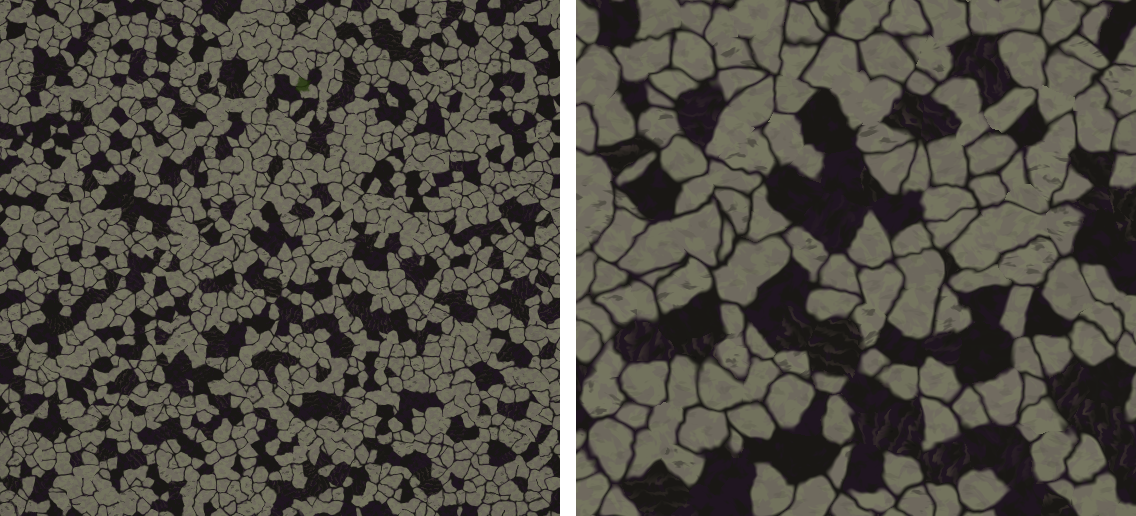
Left: the whole. Right: its middle third, enlarged.
Give the GLSL for this texture, as a Shadertoy shader.

```glsl
// Polished, etched two-phase metal: pale angular grains, dark seams and clustered dark lamellar patches.

// Layout, in grain widths
const float GRAINS_PER_HEIGHT = 42.0;
const float SIZE_SPREAD = 0.42;      // difference in grain weight
const float DARK_SHARE = 0.25;
const float DARK_CLUMPING = 0.55;
const float MERGE_CHANCE = 0.22;     // pale neighbours without a seam
const float SEAM_WIDTH = 0.135;
const float CORNER_SHARPNESS = 17.0;
const float LAMELLA_FREQUENCY = 17.0;

// Palette
const vec3 PALE_GREEN = vec3(0.445, 0.445, 0.362);
const vec3 PALE_WARM  = vec3(0.425, 0.405, 0.362);
const vec3 ROUGH_GREY = vec3(0.31, 0.30, 0.26);
const vec3 BROWN      = vec3(0.22, 0.19, 0.17);
const vec3 CHARCOAL   = vec3(0.095, 0.090, 0.078);
const vec3 PLUM       = vec3(0.120, 0.080, 0.125);
const vec3 MOSS       = vec3(0.13, 0.20, 0.04);

float hash(vec2 p) {
    vec3 q = fract(vec3(p.xyx) * 0.1031);
    q += dot(q, q.yzx + 33.33);
    return fract((q.x + q.y) * q.z);
}

// Layered, rotated sines: roughly -1 to 1, mean 0
float waves(vec2 p) {
    float sum = 0.0, amplitude = 0.6;
    for (int i = 0; i < 4; i++) {
        p += 0.7 * sin(p.yx * 0.63 + float(i));
        sum += amplitude * sin(p.x) * sin(p.y);
        p = mat2(1.3, 1.15, -1.15, 1.3) * p + 4.7;
        amplitude *= 0.58;
    }
    return sum;
}

vec2 grainCentre(vec2 id) {
    return id + 0.05 + 0.9 * vec2(hash(id), hash(id + 71.3));
}

// Squared distance reduced by a random weight, so grains differ in size
float grainPower(vec2 p, vec2 id) {
    vec2 r = p - grainCentre(id);
    return dot(r, r) - SIZE_SPREAD * hash(id + 19.7);
}

bool isDark(vec2 id) {
    float clump = waves(grainCentre(id) * vec2(0.8, 1.15));
    return hash(id + 43.1) < DARK_SHARE + DARK_CLUMPING * clump;
}

vec2 findGrain(vec2 p) {
    vec2 base = floor(p), nearest = base;
    float best = 1e5;
    for (int y = -2; y <= 2; y++)
    for (int x = -2; x <= 2; x++) {
        vec2 id = base + vec2(x, y);
        float power = grainPower(p, id);
        if (power < best) { best = power; nearest = id; }
    }
    return nearest;
}

// Rounded distance from inside a pale grain to its visible seams
float seamDistance(vec2 p, vec2 grain) {
    float own = grainPower(p, grain), sum = 1e-6;
    vec2 centre = grainCentre(grain);
    for (int y = -2; y <= 2; y++)
    for (int x = -2; x <= 2; x++) {
        vec2 id = grain + vec2(x, y);
        if (id == grain) continue;
        float d = (grainPower(p, id) - own) / (2.0 * length(grainCentre(id) - centre));
        if (d > 0.6) continue;
        float pairing = hash(grain + id + 7.9);
        if (!isDark(id)) {
            if (pairing < MERGE_CHANCE) continue;
            d += 0.045 * pairing;
        }
        sum += exp(-CORNER_SHARPNESS * d);
    }
    return -log(sum) / CORNER_SHARPNESS;
}

vec3 darkColour(vec2 p, vec2 grain, float mottle) {
    float angle = 4.0 * waves(grainCentre(grain) * 0.35);
    float stripe = sin(dot(p, vec2(cos(angle), sin(angle))) * LAMELLA_FREQUENCY + 3.0 * mottle);
    float lamellar = smoothstep(0.45, 0.9, hash(grain + 5.3));
    vec3 body = mix(CHARCOAL, PLUM, smoothstep(-0.25, 0.35, mottle + hash(grain + 2.1) - 0.6));
    return mix(body, BROWN, lamellar * smoothstep(0.0, 1.0, stripe) * (0.45 + 0.6 * mottle));
}

vec3 paleColour(vec2 p, vec2 grain, float mottle) {
    vec3 colour = mix(PALE_GREEN, PALE_WARM, smoothstep(-0.2, 0.2, mottle + 0.5 * hash(grain) - 0.25));
    // Fine scratches and pits, strongest on a few rough grains
    float scratch = smoothstep(0.25, 0.7, waves(p * vec2(5.0, 9.0) + 31.0));
    float rough = mix(0.25, 1.0, step(0.78, hash(grain + 11.9)));
    colour = mix(colour, ROUGH_GREY, scratch * rough);
    return colour * (0.975 + 0.05 * hash(grain + 3.7));
}

void mainImage(out vec4 fragColor, in vec2 fragCoord) {
    vec2 canvas = (fragCoord - 0.5 * iResolution.xy) / iResolution.y;
    vec2 p = canvas * GRAINS_PER_HEIGHT + 120.0;

    // Bend the grain outlines
    vec2 bent = p + 0.20 * vec2(waves(p * 1.9), waves(p * 1.9 + 50.0));
    vec2 grain = findGrain(bent);
    float mottle = waves(p * 6.0 + 17.0);

    // Pale grains fade into dark seams
    float pixel = GRAINS_PER_HEIGHT / iResolution.y;
    float pale = isDark(grain) ? 0.0 : smoothstep(0.0, max(SEAM_WIDTH, pixel), seamDistance(bent, grain));
    vec3 colour = mix(darkColour(p, grain, mottle), paleColour(p, grain, mottle), pale);

    // Mossy stain and gentle fall-off of the lamp
    float stain = length(canvas - vec2(0.045, 0.335)) + 0.004 * mottle;
    colour = mix(colour, MOSS, 0.8 * (1.0 - smoothstep(0.010, 0.017, stain)));
    colour *= 1.02 - 0.10 * dot(canvas, canvas);
    fragColor = vec4(colour, 1.0);
}
```
